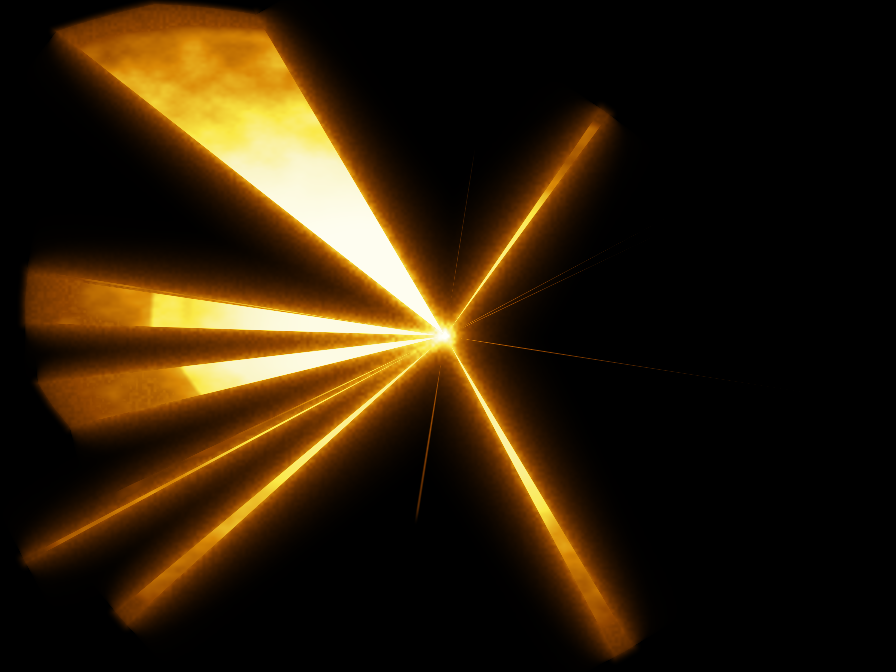
Write a WebGL 2 fragment shader that draws this background.

```glsl
#version 300 es
// Golden light beams fanning out of a hub, with amber halos on black.
precision highp float;

uniform vec2 u_resolution;
out vec4 outColor;

const int BEAMS = 10;
const vec2 HUB = vec2(-0.004, 0.0);

// First edge angle, second edge angle (degrees), length along each edge.
const vec4 SHAPE[BEAMS] = vec4[BEAMS](
    vec4(120.5, 141.9, 0.555, 0.735),
    vec4(170.9, 171.3, 0.630, 0.630),
    vec4(171.6, 178.2, 0.628, 0.625),
    vec4(186.6, 193.6, 0.610, 0.575),
    vec4(205.2, 205.8, 0.370, 0.370),
    vec4(205.3, 207.6, 0.570, 0.600),
    vec4(207.8, 208.4, 0.710, 0.710),
    vec4(219.9, 222.2, 0.640, 0.640),
    vec4(297.9, 301.1, 0.540, 0.540),
    vec4(53.5, 55.6, 0.410, 0.410));

// Core heat, glow strength, position of the dimming step along the beam.
const vec3 STYLE[BEAMS] = vec3[BEAMS](
    vec3(1.17, 1.00, 2.00),
    vec3(0.80, 0.50, 2.00),
    vec3(1.12, 0.90, 0.70),
    vec3(1.12, 0.90, 0.65),
    vec3(0.85, 0.50, 2.00),
    vec3(0.50, 0.40, 2.00),
    vec3(0.85, 0.75, 2.00),
    vec3(0.92, 0.85, 2.00),
    vec3(0.95, 0.85, 2.00),
    vec3(0.90, 0.80, 2.00));

float hash(vec2 p) {
    p = fract(p * vec2(0.1031, 0.1137));
    p += dot(p, p.yx + 33.33);
    return fract((p.x + p.y) * p.x * 7.31);
}

float noise(vec2 p) {
    vec2 i = floor(p), f = fract(p);
    f = f * f * (3.0 - 2.0 * f);
    return mix(mix(hash(i), hash(i + vec2(1, 0)), f.x),
               mix(hash(i + vec2(0, 1)), hash(i + vec2(1, 1)), f.x), f.y);
}

float fbm(vec2 p) {
    float sum = 0.0, amp = 0.5;
    for (int i = 0; i < 4; i++) {
        sum += amp * noise(p);
        p = p * 2.03 + 17.0;
        amp *= 0.5;
    }
    return sum;
}

// Returns the heat of the beam body (x) and of the light around it (y).
vec2 beam(vec2 p, vec4 shape, vec3 style, float mottle, float px) {
    float middle = radians(0.5 * (shape.x + shape.y));
    float spread = radians(0.5 * (shape.y - shape.x));
    vec2 axis = vec2(cos(middle), sin(middle));
    vec2 q = vec2(dot(p, axis), axis.x * p.y - axis.y * p.x);

    float side = clamp(0.5 + 0.5 * atan(q.y, q.x) / spread, 0.0, 1.0);
    float len = mix(shape.z, shape.w, side);
    float edge = abs(q.y) * cos(spread) - q.x * sin(spread);
    float along = q.x * cos(spread) + abs(q.y) * sin(spread);

    // Body cools toward its tip.
    float t = length(p) / len;
    float body = style.x * (1.0 - 0.55 * smoothstep(0.3, 1.0, t));
    body -= 0.13 * smoothstep(-0.008, 0.008, t - style.z);
    body += (mottle - 0.47) * 0.35 * smoothstep(0.3, 0.75, t);
    body *= 1.0 - smoothstep(0.91, 1.02, t);
    body *= 1.0 - smoothstep(-px, px, edge - 0.0006);

    // Tight glow plus a wide halo, both narrowing at the tip.
    float dist = length(vec2(max(edge, 0.0), along - clamp(along, 0.0, len)));
    float taper = pow(1.0 - clamp(along / len, 0.0, 1.0), 0.4);
    float reach = 0.014 + 0.13 * taper;
    float halo = max(1.0 - dist / reach, 0.0);
    float glow = 0.6 * taper * exp(-dist / 0.019) + 0.2 * halo * halo;
    return vec2(body, glow * style.y);
}

// Black through amber and gold to white.
vec3 heatColor(float heat) {
    float h = heat * 5.0;
    vec3 c = mix(vec3(0.0), vec3(0.29, 0.13, 0.0), clamp(h, 0.0, 1.0));
    c = mix(c, vec3(0.57, 0.27, 0.0), clamp(h - 1.0, 0.0, 1.0));
    c = mix(c, vec3(0.85, 0.53, 0.02), clamp(h - 2.0, 0.0, 1.0));
    c = mix(c, vec3(0.98, 0.91, 0.27), clamp(h - 3.0, 0.0, 1.0));
    c = mix(c, vec3(0.98, 0.96, 0.78), clamp(h - 4.0, 0.0, 1.0));
    return mix(c, vec3(1.0, 1.0, 0.97), clamp(h - 5.0, 0.0, 1.0));
}

void main() {
    vec2 p = (gl_FragCoord.xy - 0.5 * u_resolution) / u_resolution.y - HUB;
    float px = 1.0 / u_resolution.y;
    float mottle = fbm(p * vec2(16.0, 24.0) + 40.0);

    float body = 0.0, glow = 0.0;
    for (int i = 0; i < BEAMS; i++) {
        vec2 light = beam(p, SHAPE[i], STYLE[i], mottle, px);
        body = max(body, light.x);
        glow += light.y * light.y * light.y;
    }
    glow = pow(glow, 1.0 / 3.0) * (0.92 + 0.16 * noise(p * 220.0 + 300.0));

    // Faint hairline below the hub.
    vec2 hair = beam(p, vec4(260.8, 261.2, 0.28, 0.28), vec3(0.5, 0.1, 2.0), 0.47, px);
    outColor = vec4(heatColor(max(max(body, hair.x), glow)), 1.0);
}
```
